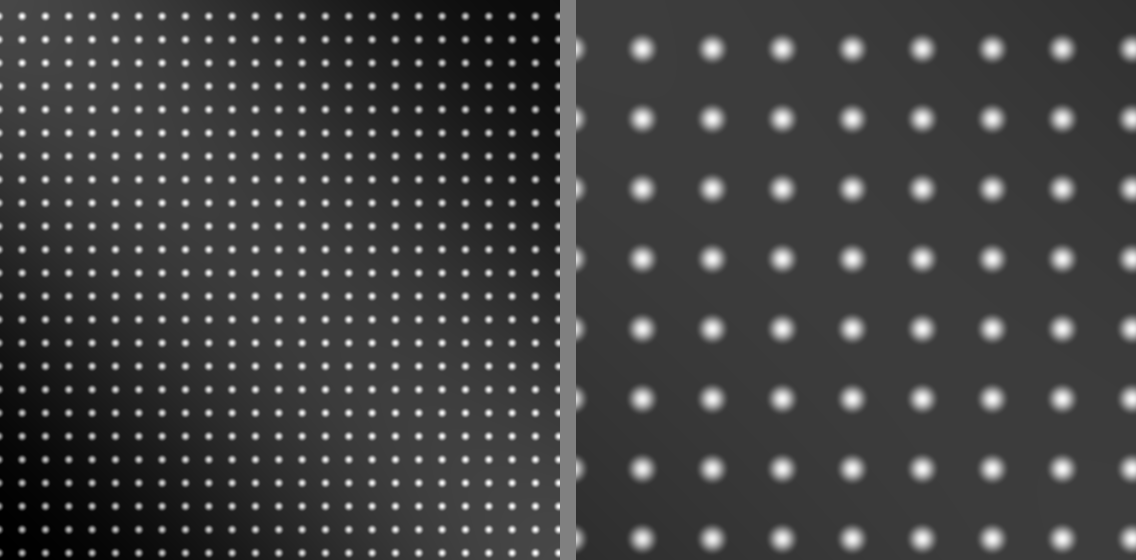
Left: the whole. Right: its middle third, enlarged.
Write a Shadertoy shader that draws this pattern.

```glsl
// A square grid of soft glowing dots over a dark grey backdrop.
// The backdrop is a broad diagonal sheen, a cosine ridge that brightens at its
// ends; each dot is a smooth radial falloff added on top of it.

const float PI = 3.14159265;
const float DOTS_ACROSS = 24.0;
const vec2 DOT_CENTER = vec2(0.948, 0.302); // position inside a cell
const float DOT_RADIUS = 0.255;             // in cell widths
const float DOT_GLOW = 0.73;

// Offset from the nearest dot centre, in cell widths
vec2 cellOffset(vec2 p, float count, vec2 center) {
    return fract(p * count - center + 0.5) - 0.5;
}

// Soft disc: 1 at the centre, 0 from the radius outwards
float softDot(vec2 offset, float radius) {
    return 1.0 - smoothstep(0.0, radius, length(offset));
}

// Diagonal ridge from upper left to lower right, fading to both other corners
float sheen(vec2 uv) {
    float across = uv.x + uv.y;
    float along = uv.x - uv.y;
    float ridge = 0.5 - 0.5 * cos(PI * across);
    float crest = 0.235 + 0.045 * along * along;
    float cornerLift = 0.045 * smoothstep(1.0, 2.0, across);
    return ridge * crest + cornerLift;
}

void mainImage(out vec4 fragColor, in vec2 fragCoord) {
    vec2 uv = fragCoord / iResolution.xy;
    vec2 p = fragCoord / iResolution.y;

    // Backdrop
    float grey = sheen(uv);

    // Dots
    vec2 offset = cellOffset(p, DOTS_ACROSS, DOT_CENTER);
    grey += DOT_GLOW * softDot(offset, DOT_RADIUS);

    fragColor = vec4(vec3(clamp(grey, 0.0, 1.0)), 1.0);
}
```
